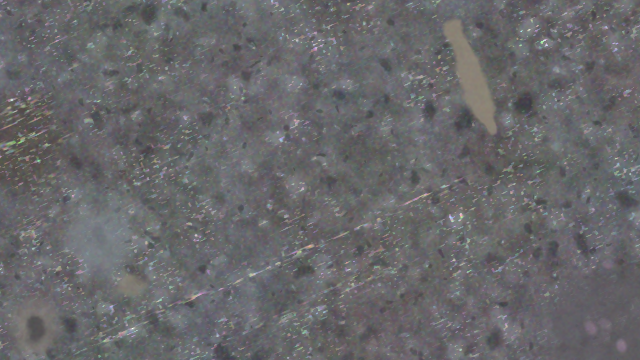
A WebGL 1 fragment shader for this texture:

```glsl
precision highp float;
uniform vec2 u_resolution;

#define BASE_COLOR vec3(0.388, 0.388, 0.396)
#define PALE_COLOR vec3(0.57, 0.60, 0.63)
#define PIT_COLOR vec3(0.23, 0.23, 0.25)
#define SHARD_COLOR vec3(0.56, 0.525, 0.47)
#define BROWN_COLOR vec3(0.33, 0.31, 0.29)
#define SCRATCH_ANGLE 0.419
#define GLINT_SCALE vec2(105.0, 200.0)
#define GLINT_GAIN 0.5
#define GRAIN_GAIN 0.075

float hash(vec2 p) {
  p = fract(p * vec2(123.34, 456.21));
  p += dot(p, p + 45.32);
  return fract(p.x * p.y);
}

float noise(vec2 p) {
  vec2 i = floor(p), f = fract(p);
  f = f * f * (3.0 - 2.0 * f);
  return mix(mix(hash(i), hash(i + vec2(1, 0)), f.x),
             mix(hash(i + vec2(0, 1)), hash(i + vec2(1, 1)), f.x), f.y);
}

vec3 noise3(vec2 p) {
  return vec3(noise(p), noise(p + 31.7), noise(p + 67.3));
}

float fbm(vec2 p) {
  float sum = 0.0, amp = 0.5;
  for (int i = 0; i < 4; i++) {
    sum += amp * noise(p);
    p = mat2(1.6, 1.2, -1.2, 1.6) * p + 7.3;
    amp *= 0.5;
  }
  return sum / 0.9375;
}

// Ragged soft spots, one candidate per cell
float spots(vec2 p, float density) {
  float cover = 0.0;
  vec2 cell = floor(p);
  for (int y = -1; y <= 1; y++)
    for (int x = -1; x <= 1; x++) {
      vec2 id = cell + vec2(x, y);
      vec2 d = p - id - vec2(hash(id + 3.1), hash(id + 8.7));
      float turn = 6.283 * hash(id + 5.9);
      d += 0.3 * dot(d, vec2(cos(turn), sin(turn))) * vec2(-sin(turn), cos(turn));
      float radius = mix(0.15, 0.5, hash(id + 12.3));
      float spot = 1.0 - smoothstep(radius * 0.35, radius, length(d));
      cover = max(cover, spot * step(hash(id + 17.9), density) * (0.4 + 0.6 * hash(id + 21.1)));
    }
  return cover;
}

float blob(vec2 p, vec2 center, vec2 size, float softness) {
  return 1.0 - smoothstep(1.0 - softness, 1.0 + softness, length((p - center) / size));
}

// Soft tapered sliver between two points
float shard(vec2 p, vec2 a, vec2 b) {
  vec2 d = b - a;
  float t = clamp(dot(p - a, d) / dot(d, d), 0.0, 1.0);
  float width = mix(0.026, 0.044, smoothstep(0.0, 0.6, t)) * (1.0 - 0.6 * smoothstep(0.75, 1.0, t));
  return 1.0 - smoothstep(width * 0.6, width * 1.15, length(p - a - d * t));
}

// Strip of scratches: q.x runs along it, q.y across
float band(vec2 q, float across, float width, float start, float end) {
  float d = (q.y - across) / width;
  return exp(-d * d) * smoothstep(start, start + 0.15, q.x) * (1.0 - smoothstep(end - 0.15, end, q.x));
}

void main() {
  vec2 p = gl_FragCoord.xy / u_resolution.y;
  float c = cos(SCRATCH_ANGLE), s = sin(SCRATCH_ANGLE);
  vec2 q = vec2(c * p.x + s * p.y, c * p.y - s * p.x);
  vec2 warp = vec2(fbm(p * 22.0), fbm(p * 22.0 + 40.0)) - 0.5;
  vec2 w = p + warp * 0.045;

  // Cloudy matrix
  float cloud = fbm(p * 5.0 + 3.0);
  vec3 color = BASE_COLOR + (cloud - 0.5) * vec3(0.07, 0.09, 0.11);
  color += (fbm(p * 26.0) - 0.5) * 0.14;
  color += (noise3(p * 4.0 + 11.0) - 0.5) * 0.025;

  // Pale grains and dark pits
  float pale = max(spots(w * 12.0, 0.38), 0.75 * spots(w * 23.0 + 9.0, 0.36));
  float haze = smoothstep(0.52, 0.75, fbm(w * 9.0 + 20.0));
  float pits = max(spots(w * 15.0 + 30.0, 0.2), 0.8 * spots(w * 30.0 + 50.0, 0.2));
  color = mix(color, PALE_COLOR, 0.16 * haze + 0.45 * pale);
  color = mix(color, PIT_COLOR, 0.65 * pits);

  // Large inclusions
  float bluish = blob(w, vec2(0.28, 0.33), vec2(0.085, 0.09), 0.35);
  float sliver = shard(p + warp * 0.025, vec2(1.26, 0.92), vec2(1.365, 0.64));
  float fleck = blob(w, vec2(0.36, 0.21), vec2(0.04, 0.026), 0.5);
  float ring = blob(w, vec2(0.09, 0.09), vec2(0.07, 0.075), 0.5);
  float hollow = max(blob(w, vec2(1.29, 0.665), vec2(0.033), 0.5),
                     blob(w, vec2(1.45, 0.71), vec2(0.026), 0.5));
  float corner = blob(w, vec2(1.71, 0.08), vec2(0.2, 0.18), 0.25);
  float worn = blob(w, vec2(0.06, 0.61), vec2(0.12, 0.13), 0.35);
  color = mix(color, vec3(0.49, 0.52, 0.55), 0.7 * bluish);
  color = mix(color, PIT_COLOR, 0.75 * hollow);
  color = mix(color, BROWN_COLOR, 0.75 * worn);
  color = mix(color, vec3(0.37, 0.355, 0.38), 0.7 * corner);
  color += corner * spots(p * 14.0 + 4.0, 0.6) * vec3(0.14, 0.08, 0.13);
  color = mix(color, SHARD_COLOR, max(0.9 * sliver, max(0.6 * fleck, 0.5 * ring)));
  color = mix(color, PIT_COLOR, 0.6 * blob(w, vec2(0.095, 0.09), vec2(0.03, 0.04), 0.5));

  // Iridescent glints gather on grains and along scratches
  float smoothArea = max(max(sliver, 0.85 * corner), max(0.7 * bluish, max(ring, fleck)));
  float patches = smoothstep(0.45, 0.7, fbm(p * 11.0 + 60.0));
  float amount = (0.13 + 0.5 * patches + 0.6 * pale) * (1.0 - 0.7 * pits);
  float glint = smoothstep(0.62, 0.94, noise(q * GLINT_SCALE));
  vec3 tint = mix(vec3(0.55), noise3(q * GLINT_SCALE * 0.8 + 90.0), 0.75);
  color += GLINT_GAIN * glint * amount * tint * (1.0 - smoothArea);

  // Broken parallel scratches
  float scratched = band(q, -0.063, 0.016, 0.1, 1.5) + 0.6 * band(q, 0.302, 0.018, 0.1, 0.9)
                  + 0.45 * band(q, -0.2, 0.035, 0.5, 1.3) + worn;
  float lines = smoothstep(0.5, 0.85, noise(q * vec2(9.0, 130.0) + 15.0));
  float breaks = smoothstep(0.25, 0.75, noise(q * vec2(75.0, 170.0) + 25.0));
  color += scratched * lines * breaks * (1.0 - smoothArea) * (tint + vec3(0.12, 0.06, 0.0)) * 0.42;

  // Fine colour grain
  color += (noise3(p * 140.0) - 0.5) * GRAIN_GAIN * (1.0 - 0.6 * smoothArea);
  gl_FragColor = vec4(clamp(color, 0.0, 1.0), 1.0);
}
```
